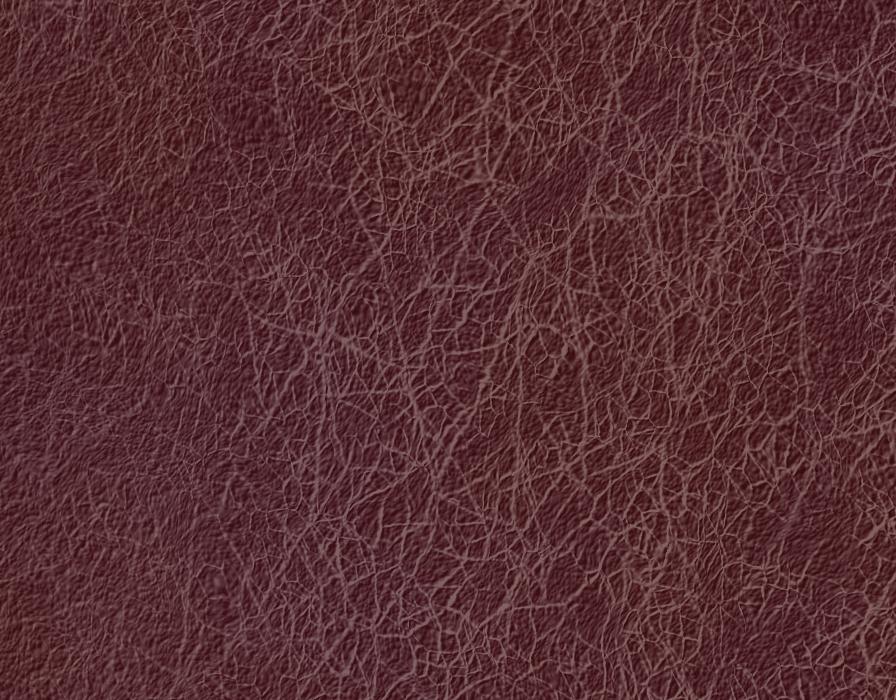
Give the GLSL for this texture, as a Shadertoy shader.

```glsl
const vec3 PALETTE[6] = vec3[6](
    vec3(0.20, 0.06, 0.07), vec3(0.26, 0.07, 0.09), vec3(0.31, 0.14, 0.16),
    vec3(0.36, 0.20, 0.22), vec3(0.43, 0.28, 0.29), vec3(0.51, 0.38, 0.37));

// Crease layers: cells per height, lean from vertical, stretch, line half width
const int LAYERS = 5;
const vec4 CREASES[LAYERS] = vec4[LAYERS](
    vec4(8.0, 0.22, 2.3, 0.0032), vec4(12.0, -0.38, 2.2, 0.0027),
    vec4(17.0, 0.75, 2.0, 0.0025), vec4(26.0, 0.12, 1.9, 0.0022),
    vec4(42.0, -0.20, 1.5, 0.0018));

const float BASE_TONE = 1.95;       // tones index the palette, 0 to 5
const float CREASE_TONE = 2.3;
const float CREASE_RELIEF = 1.5;
const float GRAIN_RELIEF = 3.2;
const float BROAD_TONE = 0.3;
const float GRAIN_SCALE = 165.0;
const float GRAIN_LEAN = 0.6;
const float GRAIN_STRETCH = 1.5;
const vec2 LIGHT_STEP = vec2(-0.0021, 0.0021);

vec2 hash2(vec2 p) {
    vec2 q = vec2(dot(p, vec2(127.1, 311.7)), dot(p, vec2(269.5, 183.3)));
    return fract(sin(q) * 43758.545);
}

mat2 rotation(float a) {
    return mat2(cos(a), sin(a), -sin(a), cos(a));
}

// Smooth irregular field from layered sines, about -1 to 1
float waves(vec2 p) {
    float sum = 0.0, amp = 0.55;
    for (int i = 0; i < 4; i++) {
        sum += amp * sin(p.x + 1.7 * sin(p.y * 0.8 + float(i))) * cos(p.y * 0.9 + sin(p.x * 0.6));
        p = rotation(1.1) * p * 1.75 + 2.3;
        amp *= 0.65;
    }
    return sum;
}

// Cellular noise: x = distance to the nearest seed, y = distance to the cell edge
vec2 cells(vec2 p, float scale, float lean, float stretch) {
    vec2 squash = vec2(1.0, 1.0 / stretch);
    vec2 q = rotation(lean) * p * squash * scale + scale * 1.37;
    vec2 cell = floor(q), local = fract(q);
    vec2 nearest = vec2(9.0), second = vec2(9.0);
    for (int j = -1; j <= 1; j++)
    for (int i = -1; i <= 1; i++) {
        vec2 offset = vec2(i, j);
        vec2 r = offset + hash2(cell + offset) - local;
        if (dot(r, r) < dot(nearest, nearest)) {
            second = nearest;
            nearest = r;
        } else if (dot(r, r) < dot(second, second)) {
            second = r;
        }
    }
    vec2 across = second - nearest;
    float edge = dot(0.5 * (nearest + second), across) / max(length(across * squash), 1e-4);
    return vec2(length(nearest), edge / scale);
}

// Overlapping networks of broken wrinkle lines
float creaseHeight(vec2 p) {
    float bare = 1.0;
    for (int i = 0; i < LAYERS; i++) {
        vec4 c = CREASES[i];
        float d = cells(p, c.x, c.y, c.z).y / c.w;
        float broken = smoothstep(-0.55, 0.4, waves(p * c.x * 0.55 + float(i) * 4.7));
        bare *= 1.0 - 0.9 * broken * exp(-d * d);
    }
    return 1.0 - bare;
}

// Fine pebbles at two sizes
float grainHeight(vec2 p) {
    float fine = cells(p, GRAIN_SCALE, GRAIN_LEAN, GRAIN_STRETCH).x;
    float coarse = cells(p, GRAIN_SCALE * 0.5, GRAIN_LEAN - 0.25, GRAIN_STRETCH).x;
    return -fine - coarse;
}

vec3 paletteColor(float tone) {
    tone = clamp(tone, 0.0, 4.999);
    int i = int(tone);
    return mix(PALETTE[i], PALETTE[i + 1], fract(tone));
}

void mainImage(out vec4 fragColor, in vec2 fragCoord) {
    vec2 p = fragCoord / iResolution.y;

    // Bend the networks, then fray them
    vec2 bent = p + 0.022 * vec2(waves(p * 7.0), waves(p * 7.0 + 5.2));
    bent += 0.0022 * vec2(waves(p * 75.0), waves(p * 75.0 + 3.1));

    // Creases gather at the centre and right, and thin out to the lower left
    float zone = mix(0.5, 1.05, smoothstep(0.05, 0.75, p.x + 0.3 * p.y + 0.15 * waves(p * 4.0)));
    float crease = creaseHeight(bent);
    float creaseLight = crease - creaseHeight(bent + LIGHT_STEP);
    float grainLight = grainHeight(bent) - grainHeight(bent + LIGHT_STEP);

    float broad = waves(p * 3.2 + 1.4);
    float tone = BASE_TONE + BROAD_TONE * broad + 0.5 * (1.0 - zone);
    tone += zone * (CREASE_TONE * crease + CREASE_RELIEF * creaseLight);
    tone += GRAIN_RELIEF * grainLight * (1.0 - 0.35 * crease);

    // Slow drift between red and violet dye
    vec3 dye = 1.0 + vec3(-0.02, 0.0, 0.07) * waves(p * 2.6 + 7.0);
    fragColor = vec4(paletteColor(tone) * dye, 1.0);
}
```
